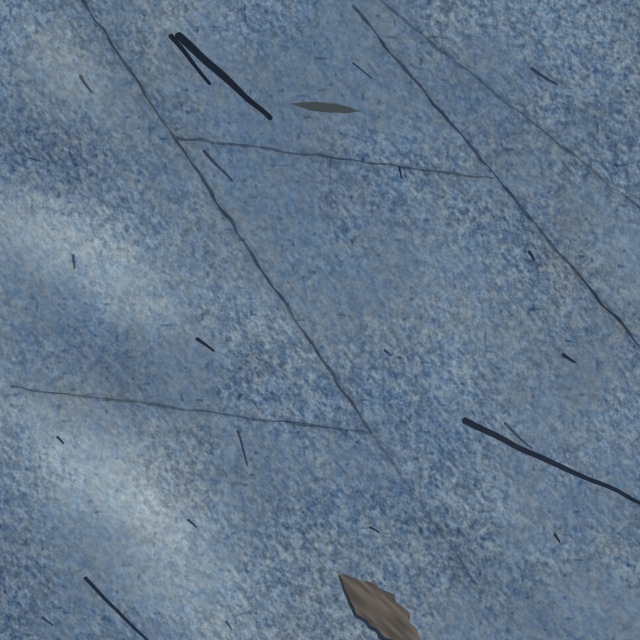
Give the GLSL for this texture, as a Shadertoy shader.

```glsl
const vec3 SLATE = vec3(0.388, 0.462, 0.540);
const vec3 TONE_TINT = vec3(1.05, 1.0, 0.82);
const vec3 CHROMA_TINT = vec3(-0.6, 0.0, 0.8);
const vec3 JOINT_COLOR = vec3(0.14, 0.18, 0.23);
const vec3 TWIG_COLOR = vec3(0.11, 0.14, 0.19);
const vec3 LEAF_COLOR = vec3(0.36, 0.34, 0.32);
const vec3 DRY_COLOR = vec3(0.24, 0.26, 0.27);
const float JOINT_WIDTH = 0.0026;
const float GRAIN_COARSE = 0.13;
const float GRAIN_FINE = 0.11;
const float MOTTLE = 0.10;
const float SUN = 0.155;
const float SOFTNESS = 0.0013;
const int TWIG_COUNT = 20;

float hash(vec2 p) {
    vec3 q = fract(vec3(p.xyx) * 0.1031);
    q += dot(q, q.yzx + 33.33);
    return fract((q.x + q.y) * q.z);
}

float noise(vec2 p) {
    vec2 i = floor(p), f = fract(p);
    f = f * f * (3.0 - 2.0 * f);
    return mix(mix(hash(i), hash(i + vec2(1, 0)), f.x),
               mix(hash(i + vec2(0, 1)), hash(i + vec2(1, 1)), f.x), f.y);
}

float fbm(vec2 p) {
    float sum = 0.0, gain = 0.5;
    for (int i = 0; i < 4; i++) {
        sum += gain * noise(p);
        p = mat2(1.6, 1.2, -1.2, 1.6) * p + 17.3;
        gain *= 0.5;
    }
    return sum / 0.9375;
}

vec2 turn(vec2 p, float angle) {
    float c = cos(angle), s = sin(angle);
    return vec2(c * p.x + s * p.y, c * p.y - s * p.x);
}

// x: distance to the segment, y: position along it
vec2 segment(vec2 p, vec2 a, vec2 b) {
    vec2 ab = b - a;
    float h = clamp(dot(p - a, ab) / dot(ab, ab), 0.0, 1.0);
    return vec2(length(p - a - ab * h), h);
}

float cover(float d, float soft) {
    return 1.0 - smoothstep(-soft, soft, d);
}

// Ragged paving joint with a faint dirty margin
float joint(vec2 p, vec2 a, vec2 b, float strength, float soft) {
    p += 0.005 * (vec2(noise(p * 38.0), noise(p * 38.0 + 50.0)) - 0.5);
    float d = segment(p, a, b).x;
    float wear = noise(p * 24.0 + 9.0);
    float width = JOINT_WIDTH * (0.35 + 0.9 * noise(p * 60.0));
    float core = cover(d - width, soft) * mix(0.45, 1.0, wear);
    return strength * max(core, 0.28 * wear * exp(-d * d / 0.00005));
}

float twig(vec2 p, vec2 a, vec2 b, float width, float soft) {
    p += 0.006 * (vec2(noise(p * 22.0), noise(p * 22.0 + 31.0)) - 0.5);
    vec2 s = segment(p, a, b);
    return cover(s.x - width * mix(1.0, 0.6, s.y), soft);
}

float leaf(vec2 p, vec2 a, vec2 b, float width, float soft) {
    vec2 s = segment(p, a, b);
    float ragged = 0.8 + 0.4 * noise(p * 70.0);
    return cover(s.x - width * ragged * sin(3.1416 * s.y), soft);
}

float sunPatch(vec2 p, vec2 center, float angle, vec2 size) {
    vec2 q = turn(p - center, angle) / size;
    return exp(-dot(q, q));
}

void mainImage(out vec4 fragColor, in vec2 fragCoord) {
    vec2 p = fragCoord / iResolution.y;
    float soft = max(SOFTNESS, 0.8 / iResolution.y);

    // Dappled light over mottled stone
    vec2 w = p + 0.07 * (vec2(fbm(p * 6.0), fbm(p * 6.0 + 40.0)) - 0.5);
    float sun = sunPatch(w, vec2(0.12, 0.60), -0.55, vec2(0.20, 0.055))
              + sunPatch(w, vec2(0.20, 0.23), -0.75, vec2(0.27, 0.085))
              + 0.6 * sunPatch(w, vec2(0.11, 0.88), -0.85, vec2(0.12, 0.045));
    float shade = sunPatch(w, vec2(0.0, 0.14), -0.8, vec2(0.20, 0.09))
                + 0.7 * sunPatch(w, vec2(0.20, 0.44), -0.3, vec2(0.16, 0.04))
                + 0.6 * sunPatch(w, vec2(0.02, 0.75), -0.7, vec2(0.22, 0.08));
    float tone = SUN * sun - 0.055 * shade + MOTTLE * (fbm(turn(p, -0.7) * vec2(5.0, 9.0)) - 0.5);

    // Fine grain, smoother in some patches
    vec2 g = turn(p, -0.9);
    float rough = mix(0.6, 1.35, smoothstep(0.3, 0.7, fbm(p * 7.0 + 5.0)));
    float grain = GRAIN_COARSE * (noise(g * vec2(110.0, 190.0)) - 0.5)
                + GRAIN_FINE * (noise(g * vec2(260.0, 340.0) + 70.0) - 0.5);
    tone += rough * grain;
    tone -= 0.09 * smoothstep(0.84, 0.98, noise(p * 120.0 + 200.0));
    float chroma = 0.05 * (noise(g * vec2(70.0, 110.0) + 90.0) - 0.5) + 0.05 * (fbm(p * 8.0 + 60.0) - 0.5);
    vec3 color = SLATE + tone * TONE_TINT + chroma * CHROMA_TINT;

    // Paving joints
    float j = joint(p, vec2(0.13, 1.0), vec2(0.58, 0.323), 0.85, soft);
    j = max(j, joint(p, vec2(0.58, 0.323), vec2(0.75, 0.08), 0.4, soft));
    j = max(j, joint(p, vec2(0.55, 0.99), vec2(1.01, 0.445), 1.0, soft));
    j = max(j, joint(p, vec2(0.58, 1.01), vec2(1.03, 0.65), 0.6, soft));
    j = max(j, joint(p, vec2(0.277, 0.785), vec2(0.77, 0.72), 0.7, soft));
    j = max(j, joint(p, vec2(0.02, 0.395), vec2(0.58, 0.323), 0.65, soft));
    color = mix(color, JOINT_COLOR, j);

    // Large sticks, then scattered twigs
    float t = twig(p, vec2(0.28, 0.945), vec2(0.42, 0.815), 0.0065, soft);
    t = max(t, twig(p, vec2(0.268, 0.945), vec2(0.328, 0.87), 0.004, soft));
    t = max(t, 0.9 * twig(p, vec2(0.725, 0.342), vec2(1.01, 0.21), 0.005, soft));
    t = max(t, 0.9 * twig(p, vec2(0.135, 0.095), vec2(0.24, -0.01), 0.003, soft));
    for (int i = 0; i < TWIG_COUNT; i++) {
        vec2 id = vec2(float(i), 7.0);
        vec2 center = fract(vec2(0.755, 0.570) * float(i) + vec2(0.30, 0.18));
        float angle = -0.85 + 1.5 * (hash(id) - 0.5);
        float reach = mix(0.006, 0.034, pow(hash(id + 20.0), 2.0));
        vec2 arm = reach * vec2(cos(angle), sin(angle));
        float width = mix(0.0014, 0.0032, hash(id + 40.0));
        t = max(t, mix(0.5, 0.95, hash(id + 60.0)) * twig(p, center - arm, center + arm, width, soft));
    }
    color = mix(color, TWIG_COLOR, t);

    // Dry leaves
    color = mix(color, DRY_COLOR, 0.85 * leaf(p, vec2(0.455, 0.838), vec2(0.565, 0.826), 0.008, soft));
    vec2 tip = vec2(0.53, 0.105), stem = vec2(0.665, -0.02);
    float ribs = noise(turn(p, -0.75) * vec2(25.0, 190.0));
    color = mix(color, TWIG_COLOR, 0.8 * leaf(p + vec2(0.002, 0.003), tip, stem, 0.031, soft));
    color = mix(color, LEAF_COLOR * (0.78 + 0.4 * ribs), leaf(p, tip, stem, 0.028, soft));

    fragColor = vec4(clamp(color, 0.0, 1.0), 1.0);
}
```
